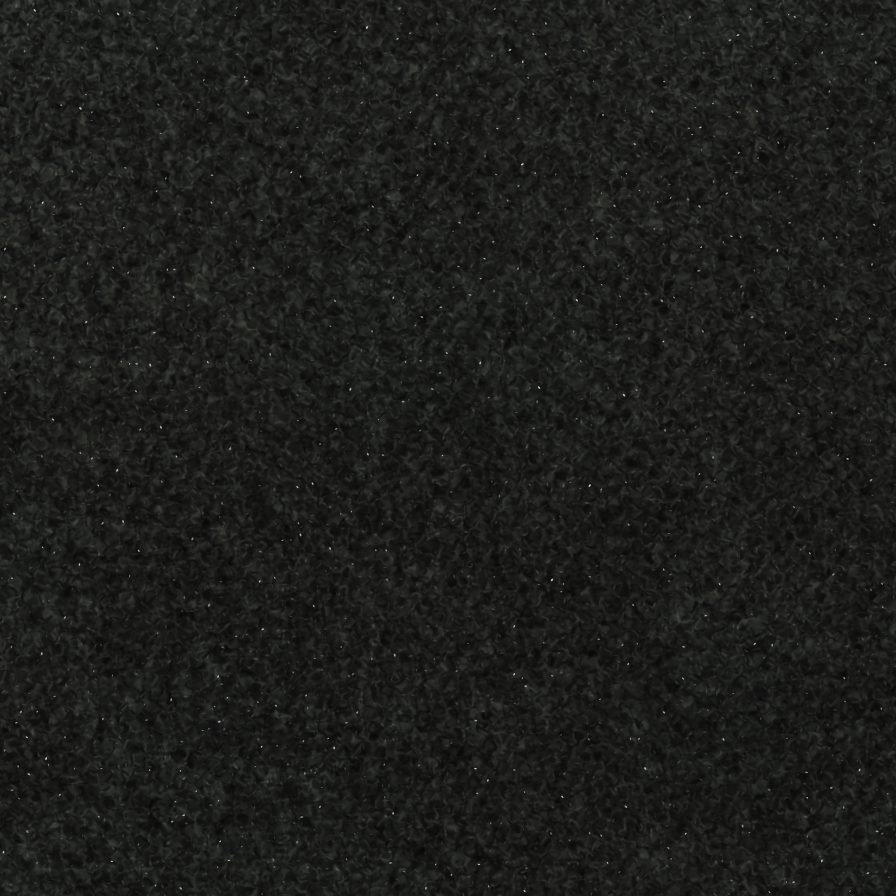
A WebGL 1 fragment shader for this texture:

```glsl
precision highp float;

uniform vec2 u_resolution;

float hash(vec2 p) {
  return fract(sin(dot(p, vec2(127.1, 311.7))) * 43758.5453);
}

float noise(vec2 p) {
  vec2 cell = floor(p), f = fract(p);
  f = f * f * (3.0 - 2.0 * f);
  return mix(mix(hash(cell), hash(cell + vec2(1.0, 0.0)), f.x),
             mix(hash(cell + vec2(0.0, 1.0)), hash(cell + vec2(1.0, 1.0)), f.x), f.y);
}

mat2 rotation(float angle) {
  float c = cos(angle), s = sin(angle);
  return mat2(c, s, -s, c);
}

// Scattered ellipses, one per occupied cell; sizes are in cell units.
float flecks(vec2 p, float share, vec2 size, float blur, float fade, float seed) {
  vec2 home = floor(p);
  float cover = 0.0;
  for (int y = -1; y <= 1; y++) {
    for (int x = -1; x <= 1; x++) {
      vec2 cell = home + vec2(float(x), float(y));
      vec2 key = cell + seed;
      vec2 center = cell + vec2(hash(key + 3.1), hash(key + 7.7));
      vec2 radius = size * mix(0.6, 1.2, hash(key + 13.3));
      vec2 d = rotation(6.2832 * hash(key + 19.9)) * (p - center);
      float edge = (length(d / radius) - 1.0) * min(radius.x, radius.y);
      float strength = pow(hash(key + 29.3), fade) * step(hash(key + 37.1), share);
      cover = max(cover, strength * (1.0 - smoothstep(-blur, blur, edge)));
    }
  }
  return cover;
}

void main() {
  vec2 uv = gl_FragCoord.xy / min(u_resolution.x, u_resolution.y);
  float pixel = 1.0 / min(u_resolution.x, u_resolution.y);

  // Fine mineral grain, warped so that no lattice shows
  vec2 ragged = vec2(noise(uv * 140.0 + 5.0), noise(uv * 140.0 + 61.0)) - 0.5;
  vec2 warped = uv + 0.006 * ragged;
  float grain = 0.46 * noise(rotation(0.6) * warped * 300.0)
              + 0.32 * noise(rotation(1.1) * warped * 190.0 + 41.0)
              + 0.22 * noise(rotation(0.3) * warped * 95.0 + 83.0);
  float light = 0.113 * exp((grain - 0.5) * 1.9);

  // Broad mottling, paler toward the top and left, darkest past the middle
  float cloud = 0.5 * noise(uv * 6.0 + 11.0) + 0.5 * noise(uv * 22.0 + 23.0);
  light *= 0.83 + 0.28 * cloud + 0.14 * (uv.y - 0.5) - 0.08 * (uv.x - 0.5)
         + 0.16 * dot(uv - vec2(0.55, 0.4), uv - vec2(0.55, 0.4));

  // Black crystals with ragged outlines
  float crystal = flecks(uv * 88.0 + 0.6 * ragged, 0.32, vec2(0.46, 0.34), 0.16, 0.4, 17.0);
  light *= 1.0 - 0.42 * crystal;

  // Green-grey stone with faint cool patches and small shifts of grain hue
  float cool = 0.35 * smoothstep(0.4, 0.85, noise(uv * 5.0 + 71.0))
             + 0.4 * (noise(uv * 130.0 + 31.0) - 0.4);
  vec3 stone = light * mix(vec3(1.0, 1.04, 0.93), vec3(0.96, 1.03, 1.03), cool);

  // Many faint slivers and a few small bright glints
  float sliver = flecks(uv * 130.0, 0.3, vec2(0.26, 0.12), max(0.1, 65.0 * pixel), 2.0, 53.0);
  float glint = flecks(uv * 95.0, 0.2, vec2(0.13, 0.08), max(0.05, 50.0 * pixel), 3.0, 97.0);
  stone += vec3(0.14, 0.145, 0.14) * sliver;
  stone = mix(stone, vec3(0.8, 0.81, 0.76), glint);

  gl_FragColor = vec4(stone, 1.0);
}
```
